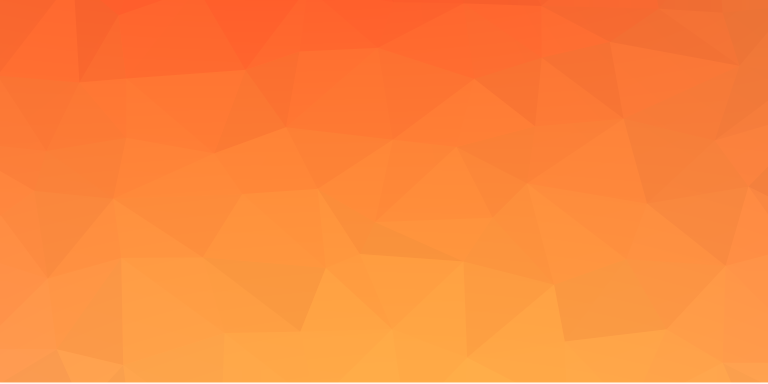
This background is drawn by a WebGL 1 fragment shader. Its source:

```glsl
precision highp float;
// Low-poly backdrop: a jittered triangle mesh shaded from red-orange down to amber.

uniform vec2 u_resolution;

#define CELLS vec2(4.6, 5.5)   // mesh cells per canvas height
#define OFFSET vec2(0.35, 0.4) // shift of the mesh, in cells
#define JITTER 0.72            // vertex scatter, in cells
#define SEED 3.7
#define FACET_TONE 0.022       // brightness variation between facets
#define SOFTNESS 0.35          // share of smooth gradient inside a facet
#define BASE_LINE 0.004        // height of the pale strip at the bottom

float hash(vec2 p) {
  return fract(sin(dot(p, vec2(127.1, 311.7)) + SEED) * 43758.5453);
}

float cross2(vec2 a, vec2 b) {
  return a.x * b.y - a.y * b.x;
}

// Smooth curve through three colours at t = 0, 0.5 and 1
vec3 blend3(vec3 a, vec3 b, vec3 c, float t) {
  return mix(a, c, t) + 4.0 * t * (1.0 - t) * (b - 0.5 * (a + c));
}

// Background gradient, with uv from 0 to 1 across the canvas
vec3 gradient(vec2 uv) {
  uv = clamp(uv, 0.0, 1.0);
  vec3 bottom = blend3(vec3(1.0, 0.61, 0.33), vec3(1.0, 0.67, 0.28), vec3(1.0, 0.63, 0.31), uv.x);
  vec3 middle = blend3(vec3(1.0, 0.52, 0.24), vec3(1.0, 0.545, 0.225), vec3(0.98, 0.52, 0.25), uv.x);
  vec3 top = blend3(vec3(0.97, 0.39, 0.18), vec3(1.0, 0.365, 0.17), vec3(0.91, 0.45, 0.21), uv.x);
  return blend3(bottom, middle, top, uv.y);
}

// Mesh vertex in canvas units (height = 1)
vec2 vertex(vec2 id) {
  vec2 scatter = vec2(hash(id), hash(id + 57.3)) - 0.5;
  return (id + JITTER * scatter - OFFSET) / CELLS;
}

// Signed distance to the line a-b, positive on its left
float edge(vec2 p, vec2 a, vec2 b) {
  return cross2(b - a, p - a) / max(length(b - a), 0.0001);
}

// Facet colour weighted by its antialiased coverage; weight in alpha
vec4 facet(vec2 p, vec2 a, vec2 b, vec2 c, float aspect, float pixel) {
  float inside = min(edge(p, a, b), min(edge(p, b, c), edge(p, c, a)));
  float cover = clamp(inside / pixel + 0.5, 0.0, 1.0);
  vec2 center = (a + b + c) / 3.0;
  vec2 toUv = vec2(1.0 / aspect, 1.0);
  vec3 color = gradient(mix(center, p, SOFTNESS) * toUv);
  color *= 1.0 + FACET_TONE * (2.0 * hash(floor(center * 200.0)) - 1.0);
  return vec4(color, 1.0) * cover;
}

void main() {
  float pixel = 1.0 / u_resolution.y;
  float aspect = u_resolution.x / u_resolution.y;
  vec2 p = gl_FragCoord.xy * pixel;
  vec2 home = floor(p * CELLS + OFFSET);

  // Gather the triangles of the surrounding cells
  vec4 sum = vec4(0.0);
  for (int j = -1; j <= 1; j++) {
    for (int i = -1; i <= 1; i++) {
      vec2 id = home + vec2(float(i), float(j));
      vec2 a = vertex(id);
      vec2 b = vertex(id + vec2(1.0, 0.0));
      vec2 c = vertex(id + vec2(1.0, 1.0));
      vec2 d = vertex(id + vec2(0.0, 1.0));

      // Split along the Delaunay diagonal: sine of the angle sum at b and d
      float angleSum = cross2(c - b, a - b) * dot(a - d, c - d)
                     + dot(c - b, a - b) * cross2(a - d, c - d);
      if (angleSum < 0.0) {
        vec2 first = a;
        a = b;
        b = c;
        c = d;
        d = first;
      }
      sum += facet(p, a, b, c, aspect, pixel);
      sum += facet(p, a, c, d, aspect, pixel);
    }
  }
  vec3 color = sum.a > 0.001 ? sum.rgb / sum.a : gradient(p / vec2(aspect, 1.0));

  // Pale strip along the bottom
  float strip = clamp((BASE_LINE - p.y) / pixel + 0.5, 0.0, 1.0);
  color = mix(color, vec3(1.0, 0.97, 0.94), strip);

  gl_FragColor = vec4(color, 1.0);
}
```
